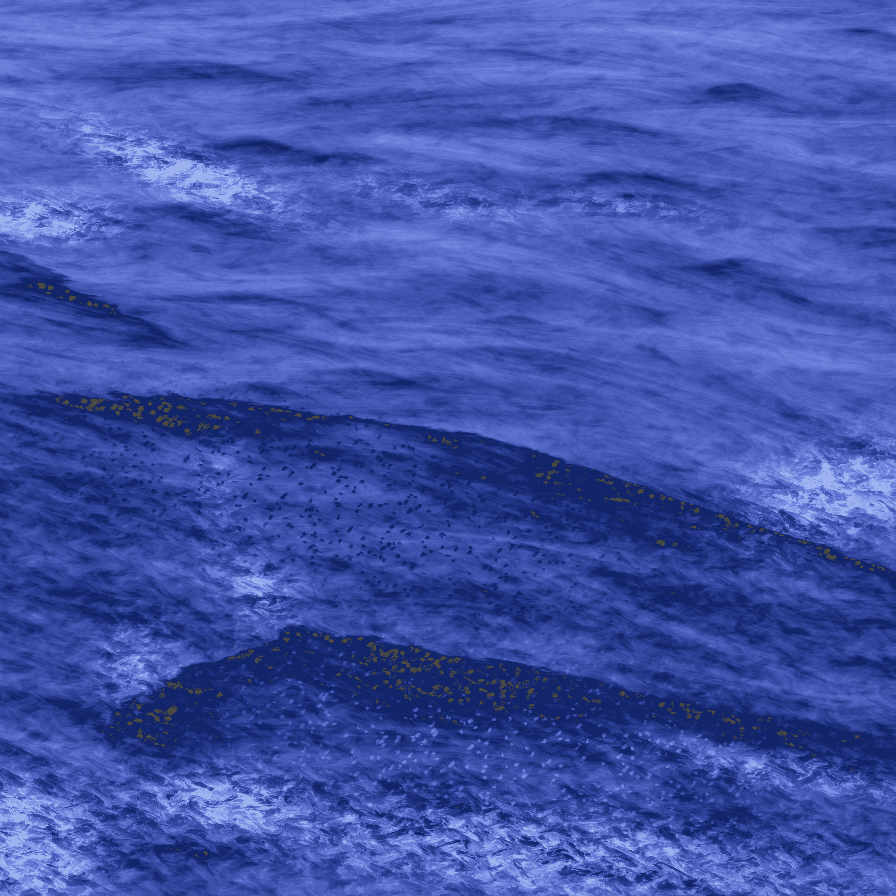
Give the GLSL for this texture, as a Shadertoy shader.

```glsl
vec2 hash2(vec2 p) {
    return fract(sin(vec2(dot(p, vec2(127.1, 311.7)), dot(p, vec2(269.5, 183.3)))) * 43758.55);
}

// Nearest and second nearest feature distance, and a random value per cell
vec3 cells(vec2 p) {
    vec3 result = vec3(9.0, 9.0, 0.0);
    for (int y = -1; y <= 1; y++)
    for (int x = -1; x <= 1; x++) {
        vec2 cell = floor(p) + vec2(x, y);
        float d = length(cell + hash2(cell) - p);
        if (d < result.x) result = vec3(d, result.x, hash2(cell + 41.0).x);
        else result.y = min(result.y, d);
    }
    return result;
}

// Layered sines, each bending the next
float ripples(vec2 p) {
    float sum = 0.0, amplitude = 0.5;
    for (int i = 0; i < 6; i++) {
        p += 0.8 * sin(p.yx * 0.9 + float(i) * 1.9);
        sum += amplitude * sin(p.x) * sin(p.y + 0.7);
        p = mat2(0.92, 0.39, -0.39, 0.92) * p * 1.75 + 2.3;
        amplitude *= 0.66;
    }
    return sum;
}

// Dark wave front: sharp at the crest, fading downwards
float face(float below, float thickness) {
    return smoothstep(-0.002, 0.005, below) * exp(-max(below, 0.0) / thickness);
}

float foamPatch(vec2 p, vec2 center, vec2 radius, float slope) {
    vec2 d = p - center;
    d.y -= slope * d.x;
    d /= radius;
    return exp(-dot(d, d));
}

void mainImage(out vec4 fragColor, in vec2 fragCoord) {
    vec2 p = fragCoord / iResolution.y;

    // Ripples flatten and tighten towards the horizon
    float slope = 0.18 * (1.0 - smoothstep(0.3, 1.1, p.y));
    vec2 surface = vec2(p.x, p.y + slope * p.x);
    float depth = surface.y * (0.75 + 0.4 * surface.y);
    float swell = ripples(vec2(surface.x * 9.0, depth * 52.0));
    float chop = ripples(vec2(surface.x * 42.0 + 5.0, depth * 150.0));
    float grain = ripples(surface * vec2(120.0, 210.0) + swell);
    float near = 1.0 - smoothstep(0.4, 0.65, p.y + 0.1 * p.x);
    float tone = mix(0.61, 0.45, near) + 0.09 * smoothstep(0.85, 1.0, p.y);
    tone += 0.24 * swell + 0.17 * chop + mix(0.08, 0.17, near) * grain;
    tone -= 0.1 * smoothstep(0.15, 0.4, chop + 0.3 * grain);

    // Scattered distant crests
    for (int i = 0; i < 18; i++) {
        vec2 seed = hash2(vec2(i, 7));
        vec2 d = p - vec2(seed.x, 0.56 + 0.42 * fract(float(i) * 0.618));
        float x = d.x / (0.05 + 0.09 * seed.y);
        float below = 0.013 * exp(-2.0 * x * x) - 0.08 * d.x - d.y + 0.006 * swell;
        tone -= 0.38 * exp(-x * x) * face(below, 0.014);
    }

    // Three large breaking waves
    float wobble = 0.012 * swell + 0.006 * chop;
    float upper = 0.72 - 0.45 * p.x - p.y + wobble;
    float middle = 0.565 - 0.2 * p.x * p.x - p.y + wobble;
    float lower = 0.3 - 0.18 * abs(p.x - 0.33) - 0.25 * max(0.33 - p.x, 0.0) - p.y + wobble;
    tone -= 0.48 * face(upper, 0.025) * (1.0 - smoothstep(0.12, 0.28, p.x));
    tone -= 0.5 * face(middle, 0.03) * smoothstep(-0.05, 0.12, p.x);
    tone -= 0.5 * face(lower, 0.07) * smoothstep(0.08, 0.18, p.x) * (1.0 - 0.5 * smoothstep(0.45, 0.95, p.x));
    tone -= 0.12 * face(middle, 0.13);

    // Foam cover
    float cover = 1.3 * foamPatch(p, vec2(0.2, 0.81), vec2(0.12, 0.028), -0.35);
    cover += 1.2 * foamPatch(p, vec2(0.05, 0.755), vec2(0.08, 0.025), -0.05);
    cover += 0.55 * foamPatch(p, vec2(0.48, 0.78), vec2(0.11, 0.022), -0.2);
    cover += 0.5 * foamPatch(p, vec2(0.7, 0.77), vec2(0.1, 0.016), -0.1);
    cover += foamPatch(p, vec2(0.94, 0.45), vec2(0.12, 0.06), 0.15);
    cover += 0.7 * foamPatch(p, vec2(0.29, 0.34), vec2(0.045, 0.045), -0.3);
    cover += 0.65 * foamPatch(p, vec2(0.15, 0.25), vec2(0.045, 0.06), 0.2);
    cover += 0.4 * foamPatch(p, vec2(0.24, 0.46), vec2(0.03, 0.08), 0.0);
    cover += 1.3 * foamPatch(p, vec2(0.02, 0.06), vec2(0.09, 0.07), -0.2);
    cover += 0.8 * foamPatch(p, vec2(0.24, 0.11), vec2(0.08, 0.03), 0.0);
    cover += 0.9 * foamPatch(p, vec2(0.6, 0.05), vec2(0.4, 0.055), -0.1);
    cover += 0.7 * foamPatch(p, vec2(0.87, 0.14), vec2(0.17, 0.02), -0.15);
    cover = min(cover, 1.0);

    // Lacy froth
    vec3 lace = cells(surface * vec2(24.0, 55.0) + 0.9 * vec2(chop, grain) + swell);
    float web = 1.0 - smoothstep(0.0, 0.35, lace.y - lace.x);
    tone += 0.8 * cover * clamp(0.35 * cover * cover + 0.55 * web + 0.6 * grain + 0.3 * chop, 0.0, 1.0);

    // Spray droplets and dark flecks
    vec3 drops = cells(p * vec2(150.0, 170.0) + 0.5 * grain);
    float speck = 1.0 - smoothstep(0.15, 0.5, drops.x);
    float spray = foamPatch(p, vec2(0.55, 0.18), vec2(0.32, 0.09), -0.15) + 0.6 * cover;
    tone += 0.4 * speck * step(0.8, drops.z) * min(spray, 1.0);
    tone -= 0.35 * speck * step(drops.z, 0.18) * foamPatch(p, vec2(0.38, 0.44), vec2(0.32, 0.1), -0.2);

    // Contrast and deep blue ramp
    tone = 0.64 + 1.25 * (tone - 0.62);
    float t = clamp(tone, 0.09, 1.3);
    vec3 color = vec3(0.03, 0.10, 0.34) + vec3(0.45, 0.46, 0.85 - 0.3 * t) * t;

    // Olive specks in the deepest shadows
    float olive = (1.0 - smoothstep(0.3, 0.6, drops.x)) * step(0.4, drops.z);
    olive *= 1.0 - smoothstep(-0.12, 0.0, tone);
    fragColor = vec4(mix(color, vec3(0.34, 0.32, 0.23), 0.85 * olive), 1.0);
}
```
